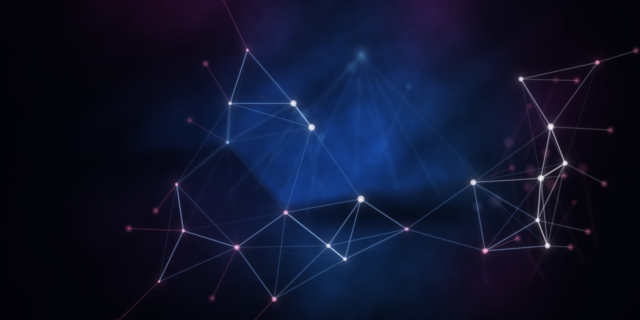
Write a Shadertoy shader that draws this background.

```glsl
#define ANCHORS 24
#define ROSY_ANCHORS 10
#define REACH 0.37
#define LINE_WIDTH 0.0024
#define LINE_GAIN 1.25
#define NODE_RADIUS 0.0105
#define BOKEH_COUNT 18
#define RAY_COUNT 7
#define FIELD_GAIN 0.78

const vec3 NIGHT = vec3(0.008, 0.008, 0.030);
const vec3 BLUE = vec3(0.045, 0.20, 0.45);
const vec3 PLUM = vec3(0.14, 0.02, 0.10);
const vec3 ICE = vec3(0.34, 0.60, 0.95);
const vec3 ROSE = vec3(0.95, 0.38, 0.58);
const vec3 WHITE = vec3(1.0, 0.92, 1.0);

// Main corners of the mesh: rosy ones first, then white, the last one blurred
const vec2 anchor[ANCHORS] = vec2[ANCHORS](
    vec2(0.497, 0.120), vec2(0.773, 0.844), vec2(0.552, 0.424), vec2(0.573, 0.279),
    vec2(1.271, 0.284), vec2(1.867, 0.805), vec2(0.893, 0.336), vec2(0.857, 0.065),
    vec2(0.740, 0.227), vec2(1.516, 0.216), vec2(0.917, 0.677), vec2(0.974, 0.602),
    vec2(1.128, 0.378), vec2(1.721, 0.604), vec2(1.690, 0.443), vec2(1.479, 0.430),
    vec2(1.711, 0.232), vec2(1.766, 0.490), vec2(1.628, 0.753), vec2(1.680, 0.312),
    vec2(1.026, 0.232), vec2(1.078, 0.190), vec2(0.719, 0.677), vec2(0.711, 0.555));

float hash(vec2 p) {
    vec3 q = fract(p.xyx * 0.1031);
    q += dot(q, q.yzx + 33.33);
    return fract((q.x + q.y) * q.z);
}

float noise(vec2 p) {
    vec2 i = floor(p), f = fract(p);
    f = f * f * (3.0 - 2.0 * f);
    vec2 e = vec2(0.0, 1.0);
    return mix(mix(hash(i), hash(i + e.yx), f.x),
               mix(hash(i + e), hash(i + e.yy), f.x), f.y);
}

float fbm(vec2 p) {
    float sum = 0.0, gain = 0.5;
    for (int i = 0; i < 5; i++) {
        sum += gain * noise(p);
        p = p * 2.1 + 7.0;
        gain *= 0.55;
    }
    return sum;
}

float glow(vec2 p, vec2 center, vec2 radius) {
    vec2 q = (p - center) / radius;
    return exp(-dot(q, q));
}

float strand(vec2 p, vec2 a, vec2 b, float width) {
    vec2 ab = b - a;
    float along = clamp(dot(p - a, ab) / dot(ab, ab), 0.0, 1.0);
    float d = length(p - a - ab * along) / width;
    return exp(-d * d) + 0.09 * exp(-d * 0.35);
}

// Hazy colour fields, cut by the lower rim of the blue plane
vec3 backdrop(vec2 p) {
    float rim = max(0.555 - 1.13 * (p.x - 0.711), 0.349 + 0.155 * (p.x - 0.893));
    rim = min(rim, 0.555 + 0.1 * (p.x - 0.711));
    float plane = mix(0.30, 1.0, smoothstep(-0.025, 0.025, p.y - rim));
    vec3 col = BLUE * plane * glow(p, vec2(1.02, 0.48), vec2(0.40, 0.28));
    col += vec3(0.03, 0.10, 0.20) * glow(p, vec2(1.12, 0.87), vec2(0.31, 0.26));
    col += vec3(0.03, 0.13, 0.23) * glow(p, vec2(1.10, 0.18), vec2(0.28, 0.18));
    col += vec3(0.025, 0.08, 0.12) * glow(p, vec2(1.45, 0.52), vec2(0.18, 0.25));
    col += vec3(0.03, 0.05, 0.12) * glow(p, vec2(1.05, 0.50), vec2(0.62, 0.60));
    col += PLUM * glow(p, vec2(0.62, 1.00), vec2(0.30, 0.20));
    col += PLUM * glow(p, vec2(1.36, 0.98), vec2(0.16, 0.17));
    col += 0.6 * PLUM * glow(p, vec2(1.72, 0.68), vec2(0.16, 0.24));
    col += 0.6 * PLUM * glow(p, vec2(1.55, 0.14), vec2(0.16, 0.12));
    col += 0.25 * PLUM * glow(p, vec2(0.60, 0.28), vec2(0.28, 0.20));
    col *= 1.0 - 0.6 * glow(p, vec2(1.25, 0.33), vec2(0.28, 0.045));
    // Slanted folds and cloudy grain
    float folds = noise(vec2(dot(p, vec2(9.0, -11.0)), dot(p, vec2(2.2, 1.8))));
    col *= (0.78 + 0.44 * folds) * (0.45 + 1.0 * fbm(p * 6.0));
    return NIGHT + FIELD_GAIN * col;
}

// Out-of-focus lights and a fan of blurred rays
vec3 haze(vec2 p) {
    vec2 lamp = vec2(1.13, 0.83);
    vec3 col = 0.32 * ICE * glow(p, lamp, vec2(0.022));
    for (int i = 0; i < RAY_COUNT; i++) {
        float k = float(i);
        vec2 end = vec2(0.72 + 0.13 * k, 0.55 - 0.2 * hash(vec2(k, 3.0)));
        col += 0.045 * ICE * strand(p, lamp, end, 0.007);
    }
    for (int i = 0; i < BOKEH_COUNT; i++) {
        float k = float(i), tint = hash(vec2(k, 9.0));
        vec2 c = vec2(0.85 + 1.0 * hash(vec2(k, 1.0)), 0.35 + 0.45 * hash(vec2(k, 5.0)));
        float d = length(p - c), r = 0.012 + 0.018 * tint;
        vec3 hue = mix(ICE, ROSE, smoothstep(1.45, 1.65, c.x));
        col += 0.13 * hue * smoothstep(r, r * 0.3, d);
        vec2 tail = c + 0.3 * vec2(tint - 0.5, -0.8);
        col += 0.035 * hue * strand(p, c, tail, 0.006);
    }
    return col;
}

// Corners, their outer satellites, and strands between near neighbours
vec3 mesh(vec2 p) {
    vec3 col = vec3(0.0);
    for (int i = 0; i < ANCHORS; i++) {
        float k = float(i);
        vec2 a = anchor[i];
        float rightSide = smoothstep(1.45, 1.65, a.x);
        for (int j = i + 1; j < ANCHORS; j++) {
            float span = length(anchor[j] - a);
            if (span > REACH) continue;
            bool blurred = j == ANCHORS - 1;
            float strength = pow(1.0 - span / REACH, 1.5) * (blurred ? 0.35 : 1.0);
            vec3 hue = mix(ICE, WHITE, clamp(0.6 * rightSide + 0.7 * strength, 0.0, 1.0));
            float width = LINE_WIDTH * (blurred ? 2.0 : 1.0);
            col += LINE_GAIN * strength * hue * strand(p, a, anchor[j], width);
        }
        vec2 outward = a - vec2(1.1, 0.45);
        float angle = atan(outward.y, outward.x) + 1.8 * (hash(vec2(k, 17.0)) - 0.5);
        vec2 satellite = a + (0.07 + 0.13 * hash(vec2(k, 23.0))) * vec2(cos(angle), sin(angle));
        float visible = smoothstep(0.25, 0.5, length(outward));
        col += 0.16 * visible * mix(ROSE, WHITE, rightSide) * strand(p, a, satellite, LINE_WIDTH);
        col += 0.55 * visible * ROSE * glow(p, satellite, vec2(0.008));
        float power = 1.0 - abs(k - 12.0) / 22.0, d = length(p - a);
        float r = NODE_RADIUS * power;
        vec3 core = i < ROSY_ANCHORS ? ROSE : (i == ANCHORS - 1 ? ICE : WHITE);
        col += power * core * (1.5 * smoothstep(r * 1.3, r * 0.5, d) + 0.35 * exp(-d / 0.012));
    }
    return col;
}

void mainImage(out vec4 fragColor, in vec2 fragCoord) {
    vec2 p = fragCoord / iResolution.y;
    vec3 light = haze(p) + mesh(p);
    vec3 col = backdrop(p);
    col += (1.0 - col) * (1.0 - exp(-light));
    fragColor = vec4(col, 1.0);
}
```
